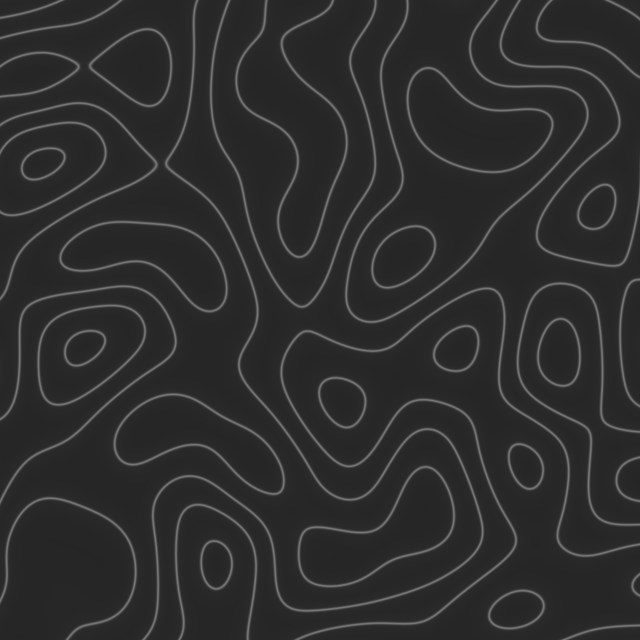
Write a Shadertoy shader that draws this pattern.

```glsl
// Topographic contour lines: grey level curves of smooth simplex noise on a dark
// ground. The analytic noise gradient turns height differences into distances,
// so every line keeps one width and carries a faint soft halo.

const float NOISE_SCALE   = 2.8;     // noise units across the canvas height
const vec2  NOISE_OFFSET  = vec2(17.3, 41.7);
const float LEVEL_STEP    = 0.5;     // height between neighbouring contours
const float LEVEL_PHASE   = 0.4;     // shift of the contour levels, in steps
const float CURVATURE     = 300.0;   // typical bend of the height field
const float LINE_RADIUS   = 0.002;   // canvas units
const float HALO_RADIUS   = 0.011;
const float GROUND_GREY   = 0.146;
const float HALO_STRENGTH = 0.028;
const float LINE_STRENGTH = 0.29;

const float SKEW   = 0.366025;       // (sqrt(3) - 1) / 2
const float UNSKEW = 0.211325;       // (3 - sqrt(3)) / 6
const float NOISE_GAIN = 99.2;       // brings the noise to about -1..1

// Random unit vector for a lattice point.
vec2 hashDirection(vec2 cell) {
    vec3 h = fract(cell.xyx * vec3(0.1031, 0.1030, 0.0973));
    h += dot(h, h.yzx + 33.33);
    return normalize(fract((h.xx + h.yz) * h.zy) - 0.4999);
}

// Contribution of one simplex corner: x = value, yz = gradient.
vec3 cornerNoise(vec2 cell, vec2 d) {
    vec2 direction = hashDirection(cell);
    float t = max(0.5 - dot(d, d), 0.0);
    float t3 = t * t * t;
    float ramp = dot(direction, d);
    return vec3(t3 * t * ramp, t3 * t * direction - 8.0 * t3 * ramp * d);
}

// Simplex noise with its analytic gradient.
vec3 simplexNoise(vec2 p) {
    vec2 cell = floor(p + (p.x + p.y) * SKEW);
    vec2 d0 = p - cell + (cell.x + cell.y) * UNSKEW;
    vec2 middle = d0.x > d0.y ? vec2(1.0, 0.0) : vec2(0.0, 1.0);
    vec2 d1 = d0 - middle + UNSKEW;
    vec2 d2 = d0 - 1.0 + 2.0 * UNSKEW;
    return NOISE_GAIN * (cornerNoise(cell, d0)
                       + cornerNoise(cell + middle, d1)
                       + cornerNoise(cell + 1.0, d2));
}

// Distance to the nearest contour; the curvature term keeps flat tops from swelling.
float contourDistance(vec2 p) {
    vec3 field = simplexNoise(p * NOISE_SCALE + NOISE_OFFSET);
    float level = field.x / LEVEL_STEP + LEVEL_PHASE;
    float rise = abs(level - round(level)) * LEVEL_STEP;
    float slope = length(field.yz) * NOISE_SCALE;
    return 2.0 * rise / (slope + sqrt(slope * slope + 2.0 * CURVATURE * rise) + 1e-4);
}

void mainImage(out vec4 fragColor, in vec2 fragCoord) {
    float pixel = 1.0 / iResolution.y;
    float d = contourDistance(fragCoord * pixel);

    // Soft-edged line, never thinner than the pixel grid can show.
    float across = d / max(LINE_RADIUS, 0.8 * pixel);
    float line = exp(-across * across);
    float halo = exp(-d / HALO_RADIUS);

    float grey = GROUND_GREY + HALO_STRENGTH * halo + LINE_STRENGTH * line;
    fragColor = vec4(vec3(grey), 1.0);
}
```
